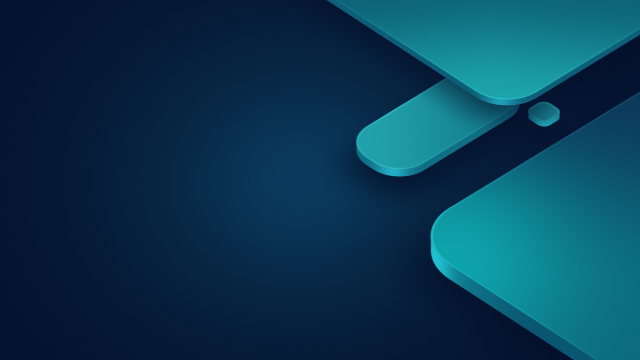
Reproduce this background procedurally as a WebGL 2 fragment shader.

```glsl
#version 300 es
precision highp float;
uniform vec2 u_resolution;
out vec4 outColor;

// Slopes of the two slanted axes, right-up and right-down
const float RISE = 0.61;
const float FALL = 0.65;
const vec3 SHADOW = vec3(0.014, 0.055, 0.16);

struct Slab {
  vec2 center;
  vec2 halfSize;
  float radius;
  float depth;
};

float hash(vec2 p) {
  return fract(sin(dot(p, vec2(127.1, 311.7))) * 43758.5453);
}

vec2 toSlanted(vec2 p) {
  return vec2(FALL * p.x + p.y, RISE * p.x - p.y) / (RISE + FALL);
}

float roundedBox(vec2 p, vec2 halfSize, float radius) {
  vec2 q = abs(p) - halfSize + radius;
  return length(max(q, 0.0)) + min(max(q.x, q.y), 0.0) - radius;
}

float slabTop(vec2 p, Slab s) {
  return roundedBox(toSlanted(p) - s.center, s.halfSize, s.radius);
}

// Top face swept straight down by the slab depth
float slabBody(vec2 p, Slab s) {
  float d = 1e3;
  for (int i = 0; i <= 10; i++) {
    d = min(d, slabTop(p + vec2(0.0, s.depth * float(i) / 10.0), s));
  }
  return d;
}

float coverage(float d, float pixel) {
  return 1.0 - smoothstep(-0.7 * pixel, 0.7 * pixel, d);
}

float glow(vec2 p, vec2 center, vec2 size) {
  vec2 q = (p - center) / size;
  return exp(-dot(q, q));
}

vec3 castShadow(vec3 base, vec2 p, Slab s, vec2 offset, float blur, float strength) {
  float d = slabTop(p - offset, s);
  return mix(base, SHADOW, strength * (1.0 - smoothstep(-blur, blur, d)));
}

vec3 drawSlab(vec3 base, vec2 p, Slab s, vec3 face, vec3 side, float glintX, float pixel) {
  float top = slabTop(p, s);
  float glint = exp(-pow((p.x - glintX) / 0.045, 2.0));
  vec3 sideColor = side + vec3(0.07, 0.25, 0.25) * glint;
  float rim = exp(-pow((top + 0.002) / 0.0025, 2.0));
  vec3 faceColor = face + vec3(0.06, 0.11, 0.11) * rim * (0.4 + 0.6 * glint);
  vec3 color = mix(base, sideColor, coverage(slabBody(p, s), pixel));
  return mix(color, faceColor, coverage(top, pixel));
}

vec3 backdrop(vec2 p) {
  vec3 color = vec3(0.014, 0.066, 0.175);
  color += vec3(0.020, 0.115, 0.125) * glow(p, vec2(0.82, 0.50), vec2(0.60, 0.50));
  color += vec3(0.004, 0.045, 0.065) * glow(p, vec2(0.84, 0.50), vec2(0.24, 0.22));
  return color;
}

void main() {
  vec2 p = gl_FragCoord.xy / u_resolution.y;
  float pixel = 1.0 / u_resolution.y;

  Slab upper = Slab(vec2(2.274, -0.869), vec2(1.0), 0.085, 0.016);
  Slab lower = Slab(vec2(1.854, 1.269), vec2(1.0), 0.126, 0.040);
  Slab pill = Slab(vec2(1.160, 0.057), vec2(0.189, 0.079), 0.070, 0.020);
  Slab chip = Slab(vec2(1.327, 0.184), vec2(0.027), 0.018, 0.014);

  vec3 color = backdrop(p);

  // Large lower slab, bright at its left corner
  color = castShadow(color, p, lower, vec2(-0.02, -0.08), 0.10, 0.75);
  vec3 lowerFace = mix(vec3(0.045, 0.22, 0.35), vec3(0.05, 0.41, 0.49),
                       smoothstep(0.75, 0.20, p.y));
  lowerFace = mix(lowerFace, vec3(0.055, 0.64, 0.67), glow(p, vec2(1.25, 0.27), vec2(0.34, 0.30)));
  vec3 lowerSide = mix(vec3(0.06, 0.50, 0.57), vec3(0.04, 0.34, 0.45), smoothstep(1.2, 1.5, p.x));
  color = drawSlab(color, p, lower, lowerFace, lowerSide, 1.21, pixel);

  // Small chip
  color = castShadow(color, p, chip, vec2(-0.01, -0.05), 0.045, 0.55);
  color = drawSlab(color, p, chip, vec3(0.09, 0.50, 0.56), vec3(0.06, 0.42, 0.50), 1.51, pixel);

  // Pill, darkened by the slab above it
  color = castShadow(color, p, pill, vec2(0.0, -0.06), 0.08, 0.80);
  vec3 pillFace = mix(vec3(0.13, 0.63, 0.67), vec3(0.08, 0.50, 0.56), smoothstep(1.0, 1.4, p.x));
  color = drawSlab(color, p, pill, pillFace, vec3(0.06, 0.43, 0.52), 1.09, pixel);

  // Upper slab, brightening toward its lower corner
  color = castShadow(color, p, upper, vec2(-0.01, -0.05), 0.07, 0.65);
  vec3 upperFace = mix(vec3(0.05, 0.39, 0.47), vec3(0.11, 0.64, 0.67),
                       smoothstep(1.06, 0.72, p.y + 0.10 * abs(p.x - 1.36)));
  color = drawSlab(color, p, upper, upperFace, vec3(0.05, 0.37, 0.47), 1.39, pixel);

  // Fine grain against banding
  color += (hash(floor(p * 432.0)) - 0.5) * 0.006;
  outColor = vec4(color, 1.0);
}
```
